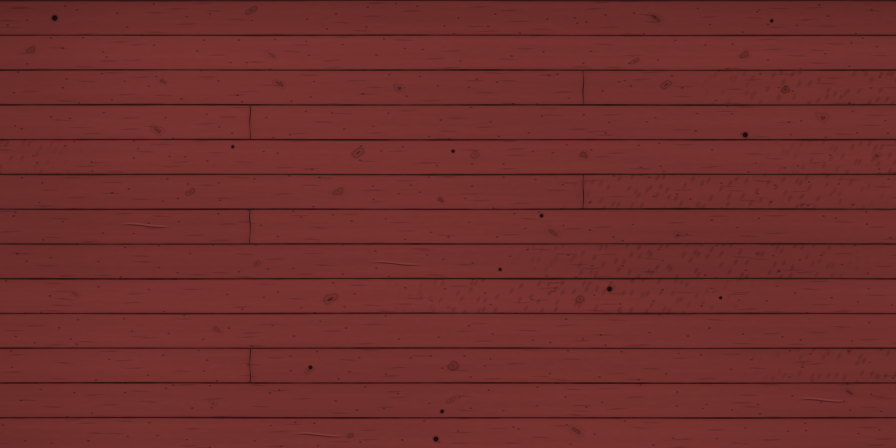
Reproduce this texture procedurally as a WebGL 1 fragment shader.

```glsl
precision highp float;
// Weathered red-painted wooden siding: thirteen long horizontal boards with knots and holes.
uniform vec2 u_resolution;

const float PITCH = 0.0776;       // board height, in canvas heights
const float SEAM_HALF = 0.0015;   // half width of the gaps between boards
const float JOINT_HALF = 0.0010;  // half width of the butt joints
const float CELL = 0.29;          // spacing of scattered marks along a board
const vec3 PAINT = vec3(0.444, 0.188, 0.177);
const vec3 GAP = vec3(0.165, 0.06, 0.06);
const vec3 HOLE = vec3(0.08, 0.03, 0.035);
const vec3 SPLINTER = vec3(0.54, 0.26, 0.24);

float hash(vec2 p) {
  vec3 q = fract(vec3(p.xyx) * 0.1031);
  q += dot(q, q.yzx + 33.33);
  return fract((q.x + q.y) * q.z);
}

vec2 hash2(vec2 p) {
  return vec2(hash(p), hash(p + 47.3));
}

// Distance to the nearest scattered feature point
float cellular(vec2 p) {
  vec2 cell = floor(p);
  float nearest = 2.0;
  for (int j = -1; j <= 1; j++) {
    for (int i = -1; i <= 1; i++) {
      vec2 c = cell + vec2(float(i), float(j));
      nearest = min(nearest, length(c + hash2(c) - p));
    }
  }
  return nearest;
}

// Area coverage of a thin line, antialiased over one pixel
float lineCover(float d, float halfWidth, float px) {
  return clamp((halfWidth - abs(d)) / px + 0.5, 0.0, min(1.0, 2.0 * halfWidth / px));
}

float discCover(float d, float radius, float px) {
  return clamp((radius - d) / px + 0.5, 0.0, 1.0);
}

// Wavy lengthwise grain from layered sines; v runs across the board
float grain(float x, float v, float seed) {
  float warp = sin(x * 3.1 + seed) + 0.5 * sin(x * 7.7 + seed * 2.3 + v * 2.0);
  return 0.5 * sin(v * 9.0 + warp * 1.6 + seed)
       + 0.3 * sin(v * 21.0 - warp * 2.3 + seed * 1.7)
       + 0.2 * sin(v * 41.0 + warp * 3.1 + seed * 3.1);
}

// Broad uneven fading of the paint
float fading(vec2 p) {
  return 0.5 * sin(p.x * 2.4 - 0.9 + sin(p.y * 3.0))
       + 0.3 * sin(p.x * 5.3 + p.y * 6.1)
       + 0.2 * sin(p.y * 11.0 - p.x * 3.7);
}

// End-to-end joint of a board, or a negative value when it has none
float jointX(float row) {
  float phase = mod(row, 3.0);
  if (row > 9.5 && row < 10.5) return 0.558;
  if (row < 1.5 || row > 6.5) return -1.0;
  if (phase < 0.5) return 0.558;
  return phase > 1.5 ? 1.302 : -1.0;
}

// Irregular ringed knot with a darker core: amount of darkening
float knot(vec2 q, float radius, float seed) {
  q.x += 0.35 * q.y * sin(seed * 5.0);
  q += 0.14 * radius * sin(q.yx * 3.5 / radius + seed);
  float d = length(q * vec2(0.9, 1.2)) / radius;
  float rings = 0.6 + 0.4 * cos(d * 10.0 + seed);
  return rings * (1.0 - smoothstep(0.3, 1.15, d)) + 0.5 * (1.0 - smoothstep(0.1, 0.35, d));
}

void main() {
  float px = 1.0 / u_resolution.y;
  vec2 p = gl_FragCoord.xy * px;
  float depth = 1.0 - p.y - 0.0013 + 0.0006 * sin(p.x * 5.0) * sin(p.x * 2.3 + p.y * 9.0);
  float row = floor(depth / PITCH);
  float v = fract(depth / PITCH);
  float across = (v - 0.5) * PITCH;
  float joint = jointX(row);
  float plank = row + 17.0 * step(0.0, joint) * step(joint, p.x);
  float seed = 6.283 * hash(vec2(plank, 3.0));

  // Paint tone: board variation, fading and smooth grain
  float tone = 1.005 + 0.05 * (hash(vec2(plank, 8.0)) - 0.5);
  tone += 0.042 * fading(p) + 0.018 * grain(p.x, v, seed);
  tone -= 0.09 * smoothstep(0.9, 1.0, p.y) + 0.05 * (1.0 - smoothstep(0.0, 0.35, p.x));
  tone += 0.025 * (cellular(p * vec2(40.0, 110.0) + 31.0) - 0.45);

  // Sparse hairline checks along the grain and small pits
  vec2 wavy = p + vec2(0.0, 0.002 * sin(p.x * 27.0 + seed));
  float checks = 1.0 - smoothstep(0.04, 0.14, cellular(wavy * vec2(4.5, 52.0)));
  float pits = 1.0 - smoothstep(0.02, 0.06, cellular(p * vec2(13.0, 21.0) + 7.0));
  tone -= 0.11 * checks + 0.22 * pits;

  // Rough-sawn patches: ragged cross marks that come and go
  float patchMask = smoothstep(0.3, 0.95, sin(p.x * 2.7 + seed * 2.0)) * step(0.55, hash(vec2(row, 21.0)));
  float saw = 1.0 - smoothstep(0.08, 0.3, cellular(vec2(p.x * 48.0 + v * 1.5, p.y * 30.0) + seed));
  tone -= 0.12 * patchMask * saw;

  // Scattered knots, one possible in each cell of a board
  float along = p.x / CELL + hash(vec2(row, 5.0));
  vec2 cell = vec2(floor(along), row);
  float cellX = (fract(along) - 0.5) * CELL;
  vec2 local = vec2(cellX, across);
  vec2 knotAt = (hash2(cell + 11.0) - 0.5) * vec2(0.6 * CELL, 0.55 * PITCH);
  float knotSize = mix(0.010, 0.019, hash(cell + 19.0));
  float knotDark = mix(0.13, 0.28, hash(cell + 29.0)) * step(hash(cell + 23.0), 0.45);
  tone -= knotDark * knot(local - knotAt, knotSize, seed + cell.x);
  vec3 color = PAINT * tone;

  // Raised splinters: a pale curved sliver above a thin shadow
  float bend = across - 0.012 * (hash(cell + 61.0) - 0.5) - 0.003 * sin(cellX * 42.0);
  float reach = 1.0 - smoothstep(0.025, 0.065, abs(cellX));
  float lifted = step(hash(cell + 67.0), 0.03) * reach;
  color = mix(color, SPLINTER, 0.5 * lifted * lineCover(bend, 0.0017, px));
  color = mix(color, GAP, 0.5 * lifted * lineCover(bend - 0.0036, 0.0012, px));

  // Gaps of uneven depth with a faint soiled border
  float seamRow = floor(depth / PITCH + 0.5);
  float seam = min(v, 1.0 - v) * PITCH;
  float wear = 0.6 * sin(p.x * 6.0 + seamRow * 4.0) + 0.4 * sin(p.x * 23.0 + seamRow * 7.0);
  float ragged = cellular(vec2(p.x * 28.0, seamRow * 5.0)) - 0.4;
  float seamWidth = SEAM_HALF * (1.0 + 0.22 * wear + 0.4 * ragged);
  float seamDark = 0.66 + 0.22 * hash(vec2(seamRow, 41.0)) + 0.08 * wear;
  color *= 1.0 - 0.14 * exp(-seam / 0.0032);
  color = mix(color, GAP, seamDark * lineCover(seam, seamWidth, px));

  // Butt joints, broken up along their height
  float hasJoint = step(0.0, joint);
  float gapX = p.x - joint + 0.0008 * sin(v * 9.0 + row);
  float jointDark = 0.65 + 0.25 * sin(v * 7.0 + row * 2.0);
  color *= 1.0 - 0.1 * hasJoint * exp(-abs(gapX) / 0.005);
  color = mix(color, GAP, jointDark * hasJoint * lineCover(gapX, JOINT_HALF, px));

  // Dark open holes of varied size
  vec2 holeAt = (hash2(cell + 83.0) - 0.5) * vec2(0.7 * CELL, 0.75 * PITCH);
  float holeSize = mix(0.0028, 0.0068, hash(cell + 89.0));
  float holeDist = length(local - holeAt);
  float open = step(hash(cell + 97.0), 0.10);
  color *= 1.0 - 0.2 * open * (1.0 - smoothstep(holeSize, holeSize * 2.0, holeDist));
  color = mix(color, HOLE, 0.92 * open * discCover(holeDist, holeSize, px));

  gl_FragColor = vec4(color, 1.0);
}
```
